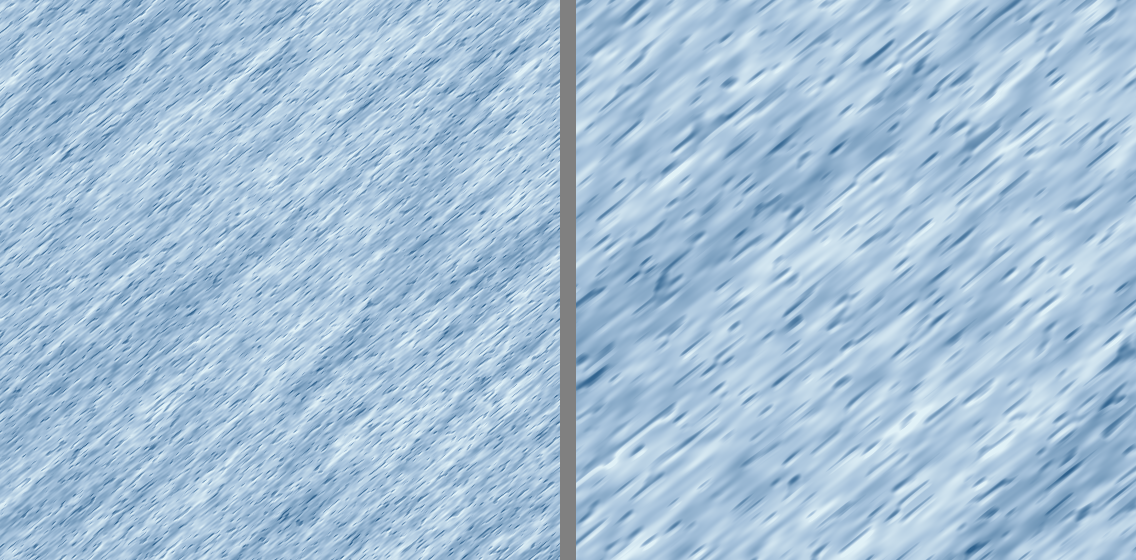
Left: the whole. Right: its middle third, enlarged.
This texture is drawn by a Shadertoy shader. Its source:

```glsl
// Pale blue brushed fibres: slanted soft streaks with fine grain and small dark flecks.

float hash(vec2 p) {
    return fract(sin(dot(p, vec2(127.1, 311.7))) * 43758.5453);
}

// One fibre row: smooth 1D noise with its own random shift
float fibreRow(float x, float row) {
    x += 17.0 * hash(vec2(row, 3.7));
    float i = floor(x);
    return mix(hash(vec2(i, row)), hash(vec2(i + 1.0, row)), smoothstep(0.0, 1.0, x - i));
}

// Noise blended across staggered rows, stretched along the given angle
float fibres(vec2 uv, float degrees, vec2 frequency) {
    float a = radians(degrees);
    vec2 along = vec2(cos(a), sin(a));
    vec2 across = vec2(-along.y, along.x);
    vec2 p = vec2(dot(uv, along), dot(uv, across)) * frequency + frequency.yx;
    float row = floor(p.y);
    return mix(fibreRow(p.x, row), fibreRow(p.x, row + 1.0), smoothstep(0.0, 1.0, p.y - row));
}

// Short, slim marks left by the peaks of fine fibres
float flecks(vec2 uv) {
    return smoothstep(0.66, 1.02, fibres(uv, 39.0, vec2(66.0, 350.0)));
}

// Blue ramp driven by the red level
vec3 blueRamp(float level) {
    vec3 deep = vec3(0.39, 0.55, 0.69);
    vec3 middle = vec3(0.65, 0.76, 0.86);
    vec3 pale = vec3(0.80, 0.88, 0.93);
    return level < middle.r
        ? mix(deep, middle, (level - deep.r) / (middle.r - deep.r))
        : mix(middle, pale, (level - middle.r) / (pale.r - middle.r));
}

void mainImage(out vec4 fragColor, in vec2 fragCoord) {
    vec2 uv = fragCoord / iResolution.y;

    // Slight bending keeps the fibres from running perfectly straight
    uv += 0.003 * vec2(fibres(uv, 20.0, vec2(6.0)), fibres(uv, 70.0, vec2(7.0)));

    // Faint patches and long, narrow streaks
    float level = 0.66;
    level += 0.05 * (fibres(uv, 45.0, vec2(3.0, 9.0)) - 0.5);
    level += 0.14 * (fibres(uv, 43.0, vec2(3.0, 38.0)) - 0.5);
    level += 0.17 * (fibres(uv, 42.5, vec2(5.0, 75.0)) - 0.5);
    level += 0.14 * (fibres(uv, 42.0, vec2(11.0, 140.0)) - 0.5);

    // Fine grain
    level += 0.17 * (fibres(uv, 41.0, vec2(32.0, 220.0)) - 0.5);
    level += 0.21 * (fibres(uv, 38.0, vec2(70.0, 320.0)) - 0.5);

    // Dark flecks, each with a light edge beside it
    level -= 0.34 * flecks(uv);
    level += 0.14 * flecks(uv + vec2(-0.0016, 0.0022));

    fragColor = vec4(blueRamp(clamp(level, 0.18, 0.88)), 1.0);
}
```
